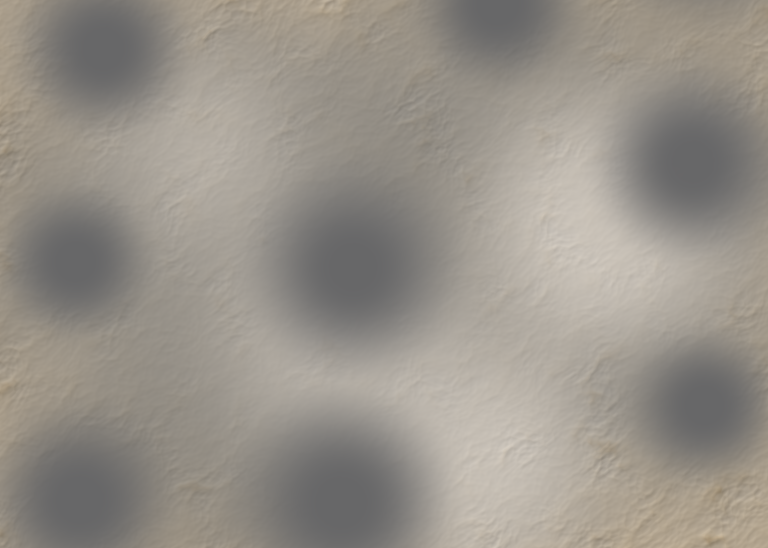
A WebGL 1 fragment shader for this texture:

```glsl
precision highp float;
// Soft grey spots floating over a pale, finely creased plaster wall.
// Spots come from a jittered grid, light pools follow a cosine path,
// and the creases are smooth cellular noise lit from one side.
uniform vec2 u_resolution;

vec2 hash2(vec2 cell) {
  vec2 q = vec2(dot(cell, vec2(127.1, 311.7)), dot(cell, vec2(269.5, 183.3)));
  return fract(sin(q) * 4375.85);
}

// Smooth distance to the nearest cell point, free of hard ridges
float cellular(vec2 p) {
  vec2 cell = floor(p);
  vec2 local = p - cell;
  float sum = 0.0;
  for (int y = -1; y <= 1; y++) {
    for (int x = -1; x <= 1; x++) {
      vec2 offset = vec2(float(x), float(y));
      vec2 toPoint = offset + hash2(cell + offset) - local;
      sum += exp(-9.0 * dot(toPoint, toPoint));
    }
  }
  return -log(sum + 0.002) / 9.0;
}

// Short fibrous relief along a rising diagonal, in three layers
float plasterHeight(vec2 p) {
  p += 0.02 * vec2(cellular(p * 13.0), cellular(p * 11.0 + 40.0));
  vec2 along = vec2(dot(p, vec2(0.82, 0.57)), dot(p, vec2(-0.57, 0.82)));
  return 0.8 * cellular(along * vec2(17.0, 29.0))
       + 0.5 * cellular(along * vec2(42.0, 66.0) + 17.0)
       + 0.3 * cellular(along * vec2(85.0, 135.0) + 31.0);
}

// Broad mottling from layered sines, about -1 to 1
float mottle(vec2 p) {
  return 0.5 * sin(p.x * 9.0 + 2.0 * sin(p.y * 6.0 + 1.0))
       + 0.3 * sin(p.y * 15.0 + 2.0 * sin(p.x * 11.0))
       + 0.2 * sin(dot(p, vec2(27.0, -21.0)) + sin(p.x * 31.0));
}

// Pools of light strung along a cosine path
float lightPools(vec2 p) {
  float light = 0.0;
  for (int i = 0; i < 4; i++) {
    float k = float(i);
    vec2 d = p - vec2(0.36 + 0.25 * k, 0.44 + 0.3 * cos(1.75 * k));
    light += (0.4 + 0.3 * k) * exp(-dot(d, d) * 30.0);
  }
  return 1.0 - exp(-1.8 * light);
}

// x: dark cores, y: wide grey halos
vec2 greySpots(vec2 p) {
  vec2 spots = vec2(0.0);
  for (int c = 0; c < 3; c++) {
    for (int r = 0; r < 3; r++) {
      vec2 id = vec2(float(c), float(r));
      vec2 jitter = hash2(id + 3.0) - 0.5;
      float middle = mod(id.x, 2.0);
      vec2 center = vec2(0.16 + 0.55 * id.x, 0.08 + (0.41 + 0.06 * min(id.x, 1.0)) * id.y);
      center += 0.08 * jitter + vec2(0.0, 0.16 * step(1.5, id.x));
      center.x += middle * (0.14 * id.y * (id.y - 1.0) - 0.05);
      float radius = 0.107 + 0.022 * sin(id.x * 2.2 - id.y * 1.4);
      float d = length(p - center) / radius;
      spots.x = max(spots.x, 1.0 - smoothstep(0.3, 1.9, d));
      spots.y = 1.0 - (1.0 - spots.y) * (1.0 - 0.9 * exp(-0.22 * d * d));
    }
  }
  return spots;
}

void main() {
  vec2 p = gl_FragCoord.xy / u_resolution.y;
  float aspect = u_resolution.x / u_resolution.y;
  vec2 spots = greySpots(p);
  float light = lightPools(p);
  float patches = mottle(p);

  // Wall tint: warm toward the borders
  vec2 fromCenter = (p - vec2(0.5 * aspect, 0.5)) / vec2(aspect, 1.0);
  float warmth = smoothstep(0.08, 0.36, dot(fromCenter, fromCenter) + 0.05 * patches);
  vec3 color = mix(vec3(0.585, 0.56, 0.52), vec3(0.70, 0.64, 0.55), warmth);
  color += 0.025 * patches;

  // Grey haze around the spots, then the pale light pools
  color = mix(color, vec3(0.52, 0.51, 0.49), 0.7 * spots.y);
  color = mix(color, vec3(0.85, 0.82, 0.78), light * (1.0 - 0.35 * spots.y));

  // Side-lit creases in uneven patches, with warm fibres between them
  float height = plasterHeight(p);
  float relief = height - plasterHeight(p + vec2(-0.003, 0.004));
  float roughness = smoothstep(0.0, 0.6, cellular(p * 10.0 + 5.0));
  float clearness = (1.0 - 0.9 * spots.y) * (0.5 + 0.5 * warmth) * (0.5 + roughness);
  color += clearness * 0.3 * clamp(relief, -0.45, 0.35);
  color += clearness * (height - 0.3) * vec3(0.03, 0.01, -0.03);
  float crease = smoothstep(0.45, 0.75, height) * roughness;
  color -= clearness * crease * vec3(0.05, 0.06, 0.07);

  // Dark spots cover the plaster
  color = mix(color, vec3(0.40, 0.40, 0.405), 0.98 * spots.x);
  gl_FragColor = vec4(color, 1.0);
}
```
